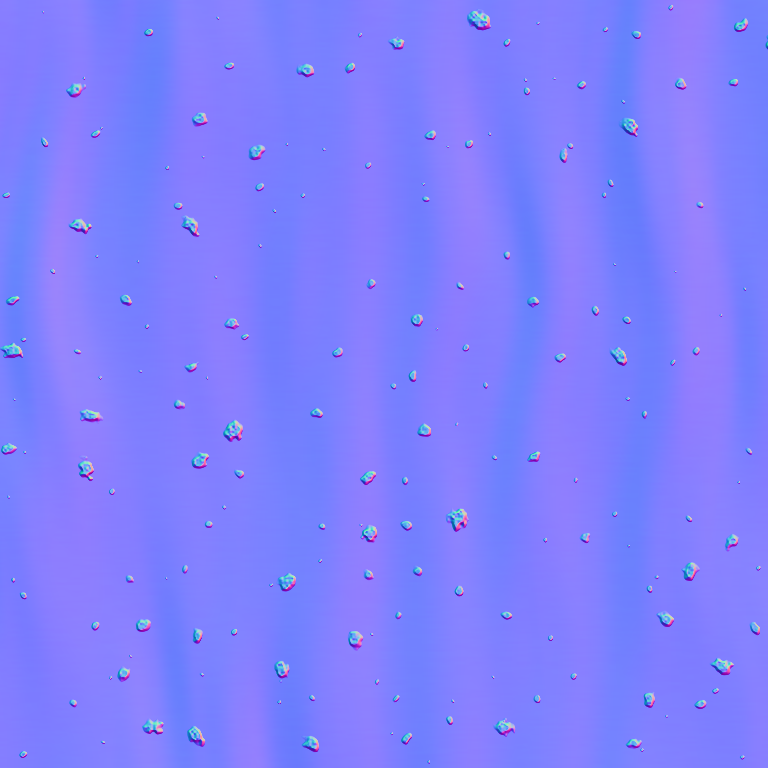
Reproduce this texture map procedurally as a WebGL 2 fragment shader.

```glsl
#version 300 es
precision highp float;
// Tangent-space normal map of rippled sand strewn with small rough pebbles.
// Ripples use gradient noise with exact slopes; each pebble is a tilted, ragged
// dome from a jittered grid, differenced only where one is close by.

uniform vec2 u_resolution;
out vec4 fragColor;

const vec2  RIPPLE_FREQ   = vec2(7.5, 1.7);   // tall, narrow ripples
const float RIPPLE_HEIGHT = 0.018;
const float FINE_SCALE    = 2.1;
const float FINE_SHARE    = 0.25;
const float WARP_FREQ     = 2.6;
const float WARP_AMOUNT   = 0.085;
const vec2  GRAIN_FREQ    = vec2(50.0, 300.0); // faint horizontal streaks
const float GRAIN_SLOPE   = 0.022;
const float PEBBLE_CELLS  = 14.0;
const float PEBBLE_SHARE  = 0.55;
const vec2  PEBBLE_RADIUS = vec2(0.0045, 0.0135);
const float SPECK_CELLS   = 13.0;
const float SPECK_SHARE   = 0.45;
const vec2  SPECK_RADIUS  = vec2(0.0017, 0.0040);
const float PEBBLE_REACH  = 1.6;               // in radii
const float PEBBLE_STEP   = 0.0013;
const float PEBBLE_HEIGHT = 0.75;
const vec2  PEBBLE_TILT   = vec2(0.32, -0.52); // rises to the lower right
const float RIM_WIDTH     = 0.5;
const float RIM_FREQ      = 170.0;
const float RIM_RAGGED    = 0.65;
const float ROUGH_FREQ    = 300.0;
const float ROUGH_HEIGHT  = 0.34;

// Sineless hash: cell to three values in 0..1
vec3 hash3(vec2 cell) {
    vec3 v = fract(cell.xyx * vec3(0.1031, 0.1030, 0.0973));
    v += dot(v, v.yxz + 33.33);
    return fract((v.xxy + v.yzz) * v.zyx);
}

float valueNoise(vec2 p) {
    vec2 i = floor(p), f = fract(p);
    f = f * f * (3.0 - 2.0 * f);
    float low  = mix(hash3(i).x, hash3(i + vec2(1, 0)).x, f.x);
    float high = mix(hash3(i + vec2(0, 1)).x, hash3(i + vec2(1, 1)).x, f.x);
    return mix(low, high, f.y);
}

// Gradient noise: value in x, its two slopes in yz
vec3 gradientNoise(vec2 p) {
    vec2 i = floor(p), f = fract(p);
    vec2 w = f * f * f * (f * (f * 6.0 - 15.0) + 10.0);
    vec2 dw = 30.0 * f * f * (f * (f - 2.0) + 1.0);
    vec2 ga = hash3(i).xy * 2.0 - 1.0;
    vec2 gb = hash3(i + vec2(1, 0)).xy * 2.0 - 1.0;
    vec2 gc = hash3(i + vec2(0, 1)).xy * 2.0 - 1.0;
    vec2 gd = hash3(i + vec2(1, 1)).xy * 2.0 - 1.0;
    float a = dot(ga, f), b = dot(gb, f - vec2(1, 0));
    float c = dot(gc, f - vec2(0, 1)), d = dot(gd, f - 1.0);
    float value = mix(mix(a, b, w.x), mix(c, d, w.x), w.y);
    vec2 slope = mix(mix(ga, gb, w.x), mix(gc, gd, w.x), w.y);
    return vec3(value, slope + dw * (w.yx * (a - b - c + d) + vec2(b, c) - a));
}

vec2 rippleSlope(vec2 p) {
    vec3 warp = gradientNoise(p * WARP_FREQ + 40.0);
    vec2 q = (p + vec2(WARP_AMOUNT * warp.x, 0.0)) * RIPPLE_FREQ;
    vec2 slope = gradientNoise(q + 80.0).yz;
    slope += FINE_SHARE * FINE_SCALE * gradientNoise(q * FINE_SCALE + 120.0).yz;
    slope *= RIPPLE_HEIGHT * RIPPLE_FREQ;
    return slope + slope.x * WARP_AMOUNT * WARP_FREQ * warp.yz;
}

// Keeps the pebble of a cell if it is nearer: centre, radius, distance in radii
void pickPebble(vec2 p, vec2 cell, float cells, float share, vec2 radii, inout vec4 pebble) {
    vec3 place = hash3(cell + cells * 17.0);
    float size = fract(place.z / share * 7.0);
    float radius = mix(radii.x, radii.y, size * size);
    vec2 centre = (cell + mix(vec2(0.1), vec2(0.9), place.xy)) / cells;
    float dist = length(p - centre) / radius;
    if (place.z < share && dist < pebble.w) pebble = vec4(centre, radius, dist);
}

float pebbleHeight(vec2 p, vec4 pebble, vec2 axis, float squeeze) {
    vec2 q = (p - pebble.xy) / pebble.z;
    vec2 turned = vec2(dot(q, axis), dot(q, vec2(-axis.y, axis.x)));
    float dist = length(turned * vec2(0.85, squeeze));
    dist += RIM_RAGGED * (valueNoise(p * RIM_FREQ) - 0.5);
    float dome = smoothstep(0.0, RIM_WIDTH, 1.0 - dist);
    float rough = ROUGH_HEIGHT * (valueNoise(p * ROUGH_FREQ) - 0.5);
    return PEBBLE_HEIGHT * pebble.z * dome * max(0.8 + dot(q, PEBBLE_TILT) + rough, 0.1);
}

void main() {
    vec2 uv = gl_FragCoord.xy / u_resolution;
    vec2 slope = rippleSlope(uv);
    slope.y += GRAIN_SLOPE * (valueNoise(uv * GRAIN_FREQ) - 0.5);

    // Nearest pebble among the four closest cells, or the speck of this cell
    vec4 pebble = vec4(0.0, 0.0, 1.0, PEBBLE_REACH);
    vec2 home = floor(uv * PEBBLE_CELLS - 0.5);
    for (int k = 0; k < 4; k++)
        pickPebble(uv, home + vec2(k & 1, k >> 1), PEBBLE_CELLS, PEBBLE_SHARE, PEBBLE_RADIUS, pebble);
    pickPebble(uv, floor(uv * SPECK_CELLS), SPECK_CELLS, SPECK_SHARE, SPECK_RADIUS, pebble);

    // Pebble slope by differences
    if (pebble.w < PEBBLE_REACH) {
        vec3 shape = hash3(floor(pebble.xy * 4096.0));
        vec2 axis = normalize(shape.xy - 0.5 + 0.001);
        float squeeze = mix(1.0, 1.45, shape.z);
        float here  = pebbleHeight(uv, pebble, axis, squeeze);
        float right = pebbleHeight(uv + vec2(PEBBLE_STEP, 0.0), pebble, axis, squeeze);
        float above = pebbleHeight(uv + vec2(0.0, PEBBLE_STEP), pebble, axis, squeeze);
        slope += (vec2(right, above) - here) / PEBBLE_STEP;
    }

    // Encode the unit normal as colour
    vec3 normal = normalize(vec3(-slope, 1.0));
    fragColor = vec4(normal * 0.5 + 0.5, 1.0);
}
```
